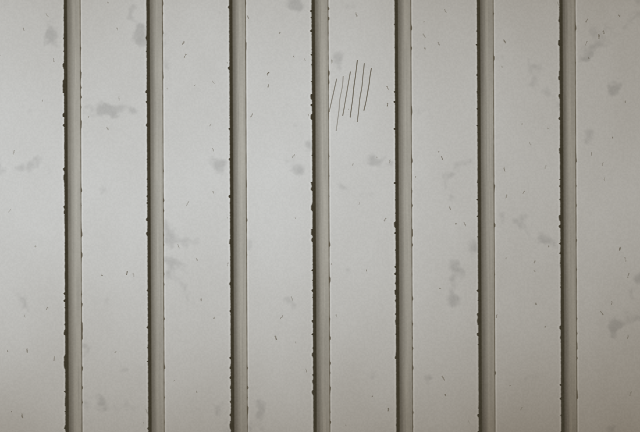
Write a Shadertoy shader that draws this texture.

```glsl
const float GROOVE_COUNT = 7.0;
const float PITCH = 0.1292;
const float FIRST_GROOVE = 0.1009;
const float GROOVE_WIDTH = 0.0245;
const float SHADOW_WIDTH = 0.0046;

const vec3 PAINT_LIGHT = vec3(0.755, 0.755, 0.743);
const vec3 PAINT_DIM = vec3(0.60, 0.58, 0.545);
const vec3 SHADOW = vec3(0.235, 0.215, 0.165);
const vec3 GRIME = vec3(0.31, 0.28, 0.22);

float hash(vec2 p) {
    vec3 q = fract(vec3(p.xyx) * 0.1031);
    q += dot(q, q.yzx + 33.33);
    return fract((q.x + q.y) * q.z);
}

float noise(vec2 p) {
    vec2 i = floor(p), f = fract(p);
    f = f * f * (3.0 - 2.0 * f);
    return mix(mix(hash(i), hash(i + vec2(1, 0)), f.x),
               mix(hash(i + vec2(0, 1)), hash(i + vec2(1, 1)), f.x), f.y);
}

float fbm(vec2 p) {
    float sum = 0.0, amp = 0.5;
    for (int i = 0; i < 4; i++) {
        sum += amp * noise(p);
        p = p * 2.03 + 17.1;
        amp *= 0.5;
    }
    return sum;
}

// Soft coverage of the interval from a to b
float band(float x, float a, float b, float soft) {
    return smoothstep(a - soft, a + soft, x) * (1.0 - smoothstep(b - soft, b + soft, x));
}

float segment(vec2 p, vec2 a, vec2 b) {
    vec2 pa = p - a, ba = b - a;
    return length(pa - ba * clamp(dot(pa, ba) / dot(ba, ba), 0.0, 1.0));
}

// Room light: brightest above the middle, dim at the bottom and right
vec3 paintColor(vec2 p, vec2 uv) {
    float dy = uv.y - 0.62;
    float level = 1.1 - 2.4 * dy * dy - 0.75 * smoothstep(0.4, 1.05, uv.x);
    level += 0.28 * (fbm(p * vec2(9.0, 6.0)) - 0.47);
    return mix(PAINT_DIM, PAINT_LIGHT, level);
}

// Small scattered chips, one candidate per cell
float specks(vec2 p, float cell, float chance, float soft) {
    vec2 id = floor(p / cell);
    vec2 center = 0.2 + 0.6 * vec2(hash(id + 3.7), hash(id + 9.2));
    vec2 q = p - (id + center) * cell;
    float slant = hash(id + 21.0) - 0.5;
    vec2 reach = vec2(slant, 0.7) * 0.004 * hash(id + 5.0);
    float d = segment(q, -reach, reach) + 0.0012 * (noise(p * 700.0) - 0.5);
    float shape = 1.0 - smoothstep(0.0008 - soft, 0.0008 + soft, d);
    return shape * step(hash(id), chance) * (0.4 + 0.6 * hash(id + 31.0));
}

// A fan of thin, nearly upright scratches
float scratches(vec2 p, vec2 center, float soft) {
    float mark = 0.0;
    for (float i = 0.0; i < 6.0; i++) {
        float r = hash(vec2(i, 4.0));
        vec2 mid = center + vec2((i - 2.5) * 0.011, 0.03 * (r - 0.5));
        vec2 reach = vec2(0.006, 0.022 + 0.024 * hash(vec2(i, 8.0)));
        vec2 q = p + vec2(0.0015 * noise(vec2(p.y * 50.0, i)), 0.0);
        float d = segment(q, mid - reach, mid + reach);
        mark = max(mark, (1.0 - smoothstep(0.0002, 0.0004 + soft, d)) * (0.3 + 0.4 * r));
    }
    return mark;
}

void mainImage(out vec4 fragColor, in vec2 fragCoord) {
    vec2 uv = fragCoord / iResolution.xy;
    vec2 p = fragCoord / iResolution.x;
    float soft = max(0.7 / iResolution.x, 0.0004);

    // Nearest groove, slightly leaning and unevenly spaced
    float id = clamp(floor((p.x - FIRST_GROOVE + 0.03) / PITCH), 0.0, GROOVE_COUNT - 1.0);
    float lean = 0.003 * (0.5 - uv.y) + 0.0016 * (hash(vec2(id, 2.0)) - 0.5);
    float x = p.x - FIRST_GROOVE - id * PITCH - lean;
    float width = GROOVE_WIDTH + 0.0014 * (hash(vec2(id, 6.0)) - 0.5);

    // Flat boards with smudges, chips and scratches
    vec3 paint = paintColor(p, uv);
    vec3 color = paint;
    color *= 1.0 - 0.1 * smoothstep(0.64, 0.8, fbm(p * 24.0 + 5.0));
    color = mix(color, GRIME, 0.75 * specks(p, 0.045, 0.12, soft));
    color = mix(color, GRIME, 0.45 * specks(p + 0.31, 0.021, 0.07, soft * 0.7));
    color = mix(color, GRIME, scratches(p, vec2(0.548, 0.525), soft));

    // Recessed floor, lighter away from the shadowed wall
    float across = clamp(x / width, 0.0, 1.0);
    vec3 floorColor = paint * mix(vec3(0.59, 0.57, 0.53), vec3(0.84, 0.825, 0.79),
                                  smoothstep(0.18, 0.65, across));
    floorColor *= 0.96 + 0.08 * noise(vec2(x * 450.0, p.y * 14.0 + id * 9.0));
    color = mix(color, floorColor, band(x, 0.0, width, soft));

    // Dark wall with a chipped edge
    float chip = 0.0022 * smoothstep(0.68, 0.92, noise(vec2(p.y * 190.0, id * 7.3)));
    chip += 0.0007 * noise(vec2(p.y * 420.0, id * 3.1));
    color = mix(color, SHADOW, band(x, -chip, SHADOW_WIDTH, soft * 1.3));
    color += 0.03 * band(x, -0.0035 - chip, -0.0012 - chip, soft);

    // Broken line and worn highlight along the far edge
    float wear = noise(vec2(p.y * 130.0, id * 5.7 + 40.0));
    float ragged = 0.0012 * smoothstep(0.7, 0.95, wear);
    float seam = band(x, width - 0.0007, width + 0.0007 + ragged, soft);
    color = mix(color, GRIME, seam * (0.5 + 0.4 * wear));
    color += 0.045 * band(x, width + 0.0014 + ragged, width + 0.0032, soft);

    // Fine paint grain
    color += 0.022 * (noise(p * 460.0) - 0.5);
    fragColor = vec4(clamp(color, 0.0, 1.0), 1.0);
}
```
